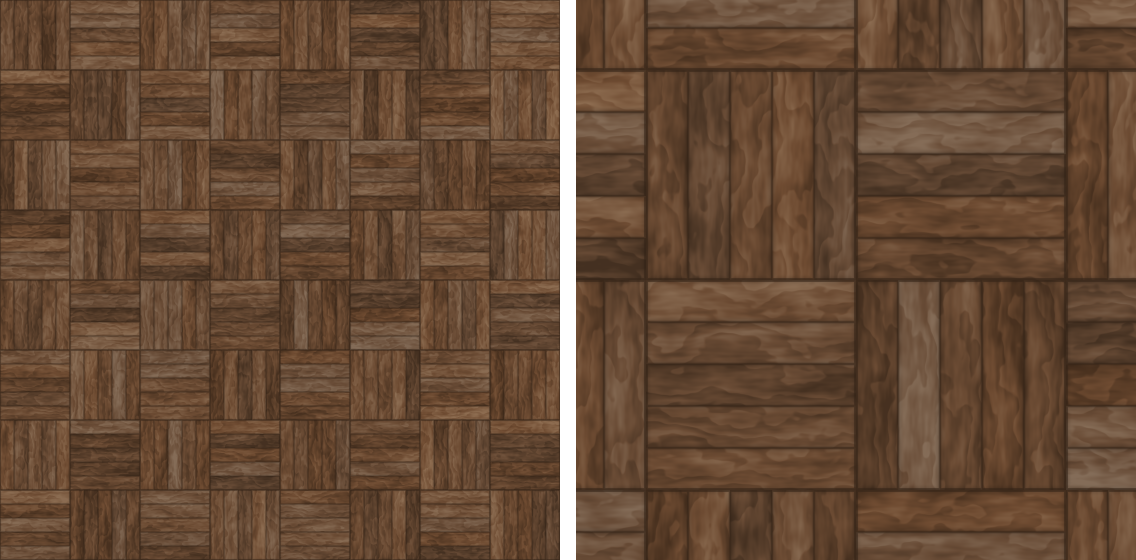
Left: the whole. Right: its middle third, enlarged.
A WebGL 2 fragment shader for this texture:

```glsl
#version 300 es
precision highp float;
// Basket-weave parquet: square blocks of walnut planks in alternating directions.

#define BLOCKS 8.0          // blocks across and down
#define PLANKS 5.0          // planks in each block
#define SEAM 0.006          // half width of a plank seam, in blocks
#define JOINT 0.009         // half width of a block joint, in blocks
#define PLANK_VARIATION 0.52
#define FIGURE_STRENGTH 0.50
#define RING_STRENGTH 0.24
#define FIBRE_STRENGTH 0.16
#define DARK_WOOD vec3(0.275, 0.190, 0.125)
#define MID_WOOD vec3(0.420, 0.295, 0.203)
#define PALE_WOOD vec3(0.535, 0.425, 0.330)
#define SEAM_COLOR vec3(0.205, 0.140, 0.090)

uniform vec2 u_resolution;
out vec4 fragColor;

vec3 hash3(vec2 p) {
    vec3 q = fract(p.xyx * vec3(0.1031, 0.1030, 0.0973));
    q += dot(q, q.yxz + 33.33);
    return fract((q.xxy + q.yzz) * q.zyx);
}

vec2 gradientAt(vec2 p) {
    float angle = 6.28318 * hash3(p).x;
    return vec2(cos(angle), sin(angle));
}

float gradientNoise(vec2 p) {
    vec2 i = floor(p), f = fract(p);
    vec2 u = f * f * f * (f * (f * 6.0 - 15.0) + 10.0);
    vec2 e = vec2(1.0, 0.0);
    float low = mix(dot(gradientAt(i), f),
                    dot(gradientAt(i + e.xy), f - e.xy), u.x);
    float high = mix(dot(gradientAt(i + e.yx), f - e.yx),
                     dot(gradientAt(i + e.xx), f - e.xx), u.x);
    return mix(low, high, u.y);
}

float fbm(vec2 p) {
    float sum = 0.0, amplitude = 0.8;
    for (int octave = 0; octave < 4; octave++) {
        sum += amplitude * gradientNoise(p);
        p = p * 2.03 + 17.3;
        amplitude *= 0.5;
    }
    return sum;
}

// Wood of one plank; x runs along the block, y across the plank.
vec3 plankWood(vec2 p, vec3 seed) {
    vec2 offset = floor(seed.xy * 400.0);
    float figure = fbm(vec2(p.x * 1.6, p.y * 1.7) + offset);

    // Growth rings drift over the plank, each darkening toward one sharp edge.
    float warp = fbm(vec2(p.x * 2.2, p.y * 0.8) + offset.yx + 51.0);
    float phase = fract(p.y * 1.5 + warp * 2.4 + seed.z * 9.0);
    float ring = smoothstep(0.0, 0.82, phase) * (1.0 - smoothstep(0.86, 1.0, phase));

    float fibre = gradientNoise(vec2(p.x * 6.0 + warp, p.y * 7.0) + offset + 23.0)
                + 0.6 * gradientNoise(vec2(p.x * 13.0, p.y * 13.0 + warp * 3.0) + offset);

    float tone = 0.5 + PLANK_VARIATION * (seed.x - 0.5)
               + FIGURE_STRENGTH * figure
               - RING_STRENGTH * (ring - 0.42)
               + FIBRE_STRENGTH * fibre;
    tone = clamp(tone, 0.0, 1.0);
    vec3 wood = mix(DARK_WOOD, MID_WOOD, min(tone * 2.0, 1.0));
    wood = mix(wood, PALE_WOOD, max(tone * 2.0 - 1.0, 0.0));
    return wood * (1.0 + (seed.y - 0.5) * vec3(0.07, 0.0, -0.10));
}

vec3 parquet(vec2 uv, float pixel) {
    vec2 grid = uv * BLOCKS;
    vec2 block = floor(grid), cell = fract(grid);
    bool upright = mod(block.x + block.y, 2.0) > 0.5;
    vec2 p = upright ? cell.yx : cell;

    float lane = p.y * PLANKS;
    float plank = floor(lane), across = fract(lane);
    vec3 seed = hash3(block * vec2(7.0, 13.0) + vec2(plank * 31.0, plank * 3.0) + 5.0);
    vec3 color = plankWood(vec2(p.x, across), seed);

    // Soft edge shade, then thin seams and block joints.
    float seamDistance = min(across, 1.0 - across) / PLANKS;
    vec2 border = min(cell, 1.0 - cell);
    float jointDistance = min(border.x, border.y);
    color *= 1.0 - 0.13 * (1.0 - smoothstep(0.0, 0.03, min(seamDistance, jointDistance)));
    float seam = 1.0 - smoothstep(SEAM - pixel * 0.5, SEAM + pixel * 0.5, seamDistance);
    float joint = 1.0 - smoothstep(JOINT - pixel * 0.5, JOINT + pixel * 0.5, jointDistance);
    return mix(color, SEAM_COLOR, max(seam * 0.55, joint * 0.65));
}

void main() {
    float side = min(u_resolution.x, u_resolution.y);
    vec3 color = vec3(0.0);
    // Average a 2 by 2 grid of samples to smooth the grain and edges.
    for (int i = 0; i < 4; i++) {
        vec2 jitter = vec2(i % 2, i / 2) * 0.5 - 0.25;
        color += parquet((gl_FragCoord.xy + jitter) / side, BLOCKS / side);
    }
    fragColor = vec4(color * 0.25, 1.0);
}
```
